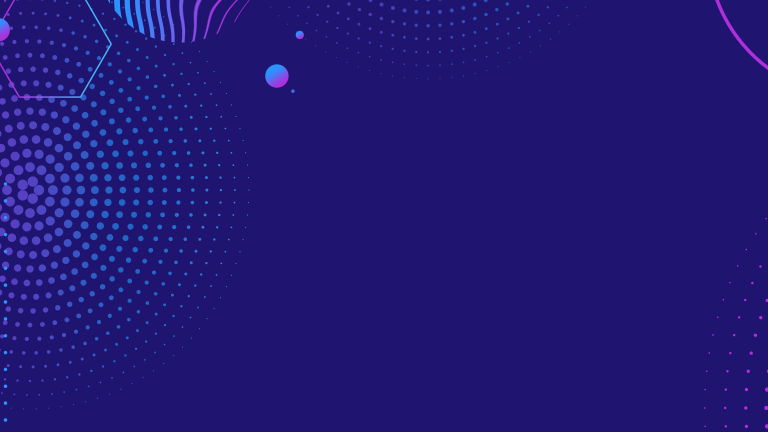
This background is drawn by a Shadertoy shader. Its source:

```glsl
const float TAU = 6.2831853;

const vec3 NAVY    = vec3(0.123, 0.080, 0.440);
const vec3 VIOLET  = vec3(0.340, 0.250, 0.760);
const vec3 BLUE    = vec3(0.130, 0.400, 0.780);
const vec3 SKY     = vec3(0.160, 0.580, 1.000);
const vec3 CYAN    = vec3(0.250, 0.730, 0.960);
const vec3 MAGENTA = vec3(0.690, 0.180, 0.860);

// Antialiased fill of a signed distance
float fill(float d, float px) {
    return clamp(0.5 - d / px, 0.0, 1.0);
}

float disc(vec2 p, vec2 center, float radius) {
    return length(p - center) - radius;
}

// Concentric rings of dots that shrink outwards; one dot per ring lies along facing
float halftone(vec2 p, vec2 center, vec2 facing, float spacing) {
    const float LAST_RING = 15.0;
    const float FIRST_RADIUS = 0.64;
    vec2 q = p - center;
    q = vec2(dot(q, facing), dot(q, vec2(-facing.y, facing.x))) / spacing;
    float ring = clamp(round(length(q) - FIRST_RADIUS), 0.0, LAST_RING);
    float stepAngle = TAU / (5.0 + 7.0 * ring);
    float angle = round(atan(q.y, q.x) / stepAngle) * stepAngle;
    vec2 dot0 = (ring + FIRST_RADIUS) * vec2(cos(angle), sin(angle));
    return disc(q, dot0, mix(0.37, 0.035, ring / LAST_RING)) * spacing;
}

float hexagonOutline(vec2 p, vec2 center, float apothem, float halfWidth) {
    vec2 q = abs(p - center);
    float d = max(q.y, dot(q, vec2(0.866, 0.5))) - apothem;
    return abs(d) - halfWidth;
}

// Wavy upright stripes, thinner and more bent to the right, clipped by a disc
float stripedDisc(vec2 p, vec2 center, float radius) {
    const float SPACING = 0.0236;
    float rise = (p.y - 0.905) / 0.095;
    float bend = rise * (0.07 * smoothstep(0.38, 0.58, p.x) - 0.0116);
    float u = p.x - bend - 0.0015 * sin(rise * TAU) - 0.259;
    float halfWidth = mix(0.0072, 0.0008, clamp(u / 0.26, 0.0, 1.0));
    float stripe = abs(u - SPACING * round(u / SPACING)) - halfWidth;
    return max(stripe, disc(p, center, radius));
}

// Vertical row of equal dots between two heights
float dotColumn(vec2 p, float x, float bottom, float top, float count, float radius) {
    float gap = (top - bottom) / (count - 1.0);
    float index = clamp(round((p.y - bottom) / gap), 0.0, count - 1.0);
    return disc(p, vec2(x, bottom + index * gap), radius);
}

// Ball shaded from sky at the upper left to magenta at the lower right
vec3 addBall(vec3 color, vec2 p, vec2 center, float radius, float px) {
    float shade = dot(p - center, vec2(0.5, -0.8)) / radius;
    vec3 tint = mix(SKY, MAGENTA, smoothstep(-0.7, 0.9, shade));
    return mix(color, tint, fill(disc(p, center, radius), px));
}

void mainImage(out vec4 fragColor, in vec2 fragCoord) {
    float px = 1.0 / iResolution.y;
    vec2 p = fragCoord * px;
    // Keep the right-hand parts on the edge at any aspect ratio
    vec2 pr = p - vec2(iResolution.x * px - 16.0 / 9.0, 0.0);
    vec3 color = NAVY;

    // Halftone fans
    vec3 leftTint = mix(VIOLET, BLUE, smoothstep(0.02, 0.30, p.x));
    leftTint = mix(leftTint, CYAN, 0.45 * smoothstep(0.32, 0.58, p.x));
    float leftFan = halftone(p, vec2(0.0694, 0.560), vec2(1.0, 0.0), 0.0324);
    color = mix(color, leftTint, fill(leftFan, px));

    vec3 topTint = mix(VIOLET, BLUE, smoothstep(0.75, 1.25, p.x));
    float topFan = halftone(p, vec2(0.991, 1.299), vec2(0.0, -1.0), 0.0308);
    color = mix(color, topTint, 0.85 * fill(topFan, px));

    float rightFan = halftone(pr, vec2(2.377, 0.0556), vec2(-1.0, 0.0), 0.0477);
    color = mix(color, MAGENTA, fill(rightFan, px));

    // Striped disc
    vec3 stripeTint = mix(SKY, MAGENTA, smoothstep(0.26, 0.56, p.x));
    float stripes = stripedDisc(p, vec2(0.4167, 1.0926), 0.191);
    color = mix(color, stripeTint, fill(stripes, px));

    // Hexagon and corner arc
    vec3 hexTint = mix(MAGENTA, CYAN, smoothstep(0.0, 0.23, p.x));
    float hexagon = hexagonOutline(p, vec2(0.1157, 0.898), 0.1227, 0.0017);
    color = mix(color, hexTint, fill(hexagon, px));

    float arc = abs(disc(pr, vec2(1.985, 1.121), 0.347)) - 0.004;
    color = mix(color, MAGENTA, fill(arc, px));

    // Dotted column at the left edge
    float column = dotColumn(p, 0.0127, 0.0278, 0.574, 15.0, 0.004);
    color = mix(color, SKY, fill(column, px));

    // Balls
    color = addBall(color, p, vec2(0.641, 0.824), 0.027, px);
    color = addBall(color, p, vec2(-0.004, 0.931), 0.027, px);
    color = addBall(color, p, vec2(0.694, 0.919), 0.0095, px);
    float speck = disc(p, vec2(0.678, 0.789), 0.004);
    color = mix(color, mix(SKY, VIOLET, 0.4), fill(speck, px));

    fragColor = vec4(color, 1.0);
}
```
